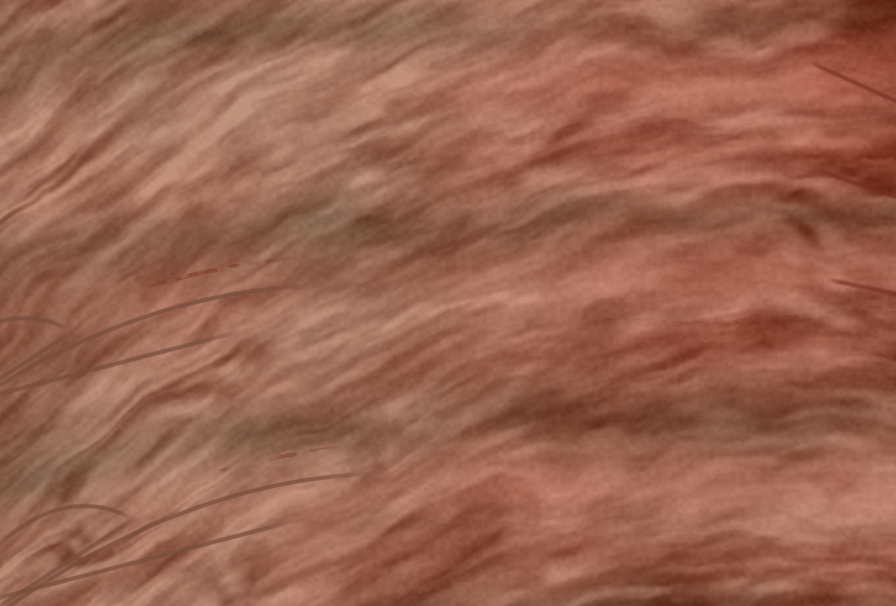
This texture is drawn by a Shadertoy shader. Its source:

```glsl
const vec3 MEAN_COLOR   = vec3(0.583, 0.370, 0.291);
const vec3 LIGHT_STEP   = vec3(1.02, 1.0, 0.98);    // colour change per unit of tone
const vec3 RED_SHIFT    = vec3(0.030, -0.016, -0.012);
const vec3 STRAND_BROWN = vec3(0.47, 0.30, 0.235);
const vec3 STRAND_RED   = vec3(0.47, 0.18, 0.12);
const float FLOW_SLOPE  = 0.80;   // steepness of the fibres at the left edge
const float FLOW_BEND   = 0.55;   // how quickly they flatten to the right
const float BAND_PERIOD = 0.34;
const float BAND_CENTER = 0.64;
const float STREAK_TONE = 0.098;
const float FINE_TONE   = 0.072;
const float GRAIN_TONE  = 0.030;
const float STRAND_WIDTH = 0.0035;

float hash(vec2 p) {
    vec3 q = fract(vec3(p.xyx) * 0.1031);
    q += dot(q, q.yzx + 33.33);
    return fract((q.x + q.y) * q.z);
}

// Smooth value noise in -1..1
float noise(vec2 p) {
    vec2 i = floor(p), f = fract(p);
    f = f * f * f * (f * (f * 6.0 - 15.0) + 10.0);
    float low  = mix(hash(i), hash(i + vec2(1, 0)), f.x);
    float high = mix(hash(i + vec2(0, 1)), hash(i + vec2(1, 1)), f.x);
    return 2.0 * mix(low, high, f.y) - 1.0;
}

float fbm(vec2 p) {
    float sum = 0.0, amp = 0.6;
    for (int i = 0; i < 4; i++) {
        sum += amp * noise(p);
        p = mat2(1.6, 1.2, -1.2, 1.6) * p + 17.3;
        amp *= 0.5;
    }
    return sum;
}

float bump(float x, float width) {
    return exp(-x * x / (width * width));
}

// Coverage of a parabolic strand: start height, slope, curvature, length
float strand(vec2 p, vec4 s, float px) {
    float d = p.y - (s.x + s.y * p.x + s.z * p.x * p.x);
    d = abs(d) / length(vec2(1.0, s.y + 2.0 * s.z * p.x));
    float ends = smoothstep(-0.13, -0.08, p.x) * (1.0 - smoothstep(0.75 * s.w, s.w, p.x));
    return ends * (1.0 - smoothstep(STRAND_WIDTH - px, STRAND_WIDTH + px, d));
}

void mainImage(out vec4 fragColor, in vec2 fragCoord) {
    vec2 p = fragCoord / iResolution.y;
    float px = 1.0 / iResolution.y;
    float right = smoothstep(0.35, 1.2, p.x);

    // Fibre coordinates: along the flow, then across it
    vec2 wobble = vec2(fbm(p * 5.0 + 3.0), fbm(p * 5.0 + 41.0));
    vec2 q = p + 0.022 * wobble;
    vec2 flow = vec2(q.x, q.y - FLOW_SLOPE * q.x + 0.5 * FLOW_BEND * q.x * q.x);

    // Wide olive, pink and dark red bands
    float patchy = fbm(flow * vec2(2.5, 7.0) + 9.0);
    float height = p.y - BAND_CENTER + 0.09 * exp(-4.0 * p.x) + 0.035 * patchy + 0.02 * wobble.y;
    float phase = (fract(height / BAND_PERIOD + 0.5) - 0.5) * BAND_PERIOD;
    float olive = bump(phase, 0.048) * (0.75 + 0.6 * fbm(p * vec2(4.0, 7.0) + 5.0));
    float pink = bump(phase + 0.105, 0.045) * mix(0.3, 1.0, right);
    float darkRed = bump(phase - 0.125, 0.05) * right;
    float corner = smoothstep(1.15, 1.5, p.x) * smoothstep(0.35, 0.95, p.y);

    // Streaks at three scales
    float streak = noise(flow * vec2(7.0, 30.0) + 2.3 * noise(flow * vec2(4.0, 9.0)));
    float fine = noise(flow * vec2(15.0, 58.0) + 71.0);
    float hair = noise(flow * vec2(34.0, 120.0) + 23.0);
    float grain = 0.6 * noise(p * 115.0) + 0.4 * noise(mat2(0.8, 0.6, -0.6, 0.8) * p * 210.0);
    float calm = 1.0 - 0.45 * pink - 0.3 * olive;

    float tone = calm * (STREAK_TONE * streak + FINE_TONE * fine + 0.03 * hair);
    tone += GRAIN_TONE * grain + 0.06 * patchy;
    tone += 0.024 - 0.095 * olive + 0.05 * pink - 0.045 * darkRed - 0.09 * corner;
    tone += 0.015 * (1.0 - right);
    tone = clamp(tone, -0.22, 0.19);

    // Redder right side and troughs, browner olive bands
    float redness = -0.35 + 0.9 * right - 1.1 * olive + 0.4 * pink + 0.5 * darkRed;
    redness += 0.6 * corner + 0.8 * fbm(p * 3.5 + 60.0) - 0.25 * streak;
    vec3 color = MEAN_COLOR + LIGHT_STEP * tone + RED_SHIFT * redness;

    // Two loose clusters of thin strands at the left
    vec4 strands[4] = vec4[4](
        vec4(0.365, 0.60, -0.55, 0.55), vec4(0.350, 0.26, 0.00, 0.42),
        vec4(0.470, 0.25, -3.20, 0.12), vec4(0.375, 0.65, 0.00, 0.13));
    for (int c = 0; c < 2; c++) {
        vec2 local = p - float(c) * vec2(0.10, -0.31);
        for (int i = 0; i < 4; i++) {
            color = mix(color, STRAND_BROWN, 0.75 * strand(local, strands[i], px));
        }
        vec4 redStrand = vec4(0.43, 0.50, -0.42, 0.52);
        float broken = smoothstep(0.2, 0.3, local.x) * smoothstep(-0.3, 0.4, noise(p * 60.0));
        color = mix(color, STRAND_RED, 0.5 * broken * strand(local, redStrand, 0.7 * px));
    }

    // Short dark red strands falling toward the right edge
    for (int i = 0; i < 3; i++) {
        float n = float(i);
        vec4 s = vec4(0.90 - 0.18 * n, -0.45 + 0.12 * n, 0.0, 0.3);
        vec2 local = p - vec2(1.33 + 0.015 * n, 0.0);
        float start = smoothstep(0.0, 0.03, local.x);
        color = mix(color, STRAND_RED, 0.7 * start * strand(local, s, 2.0 * px));
    }

    fragColor = vec4(clamp(color, 0.0, 1.0), 1.0);
}
```
